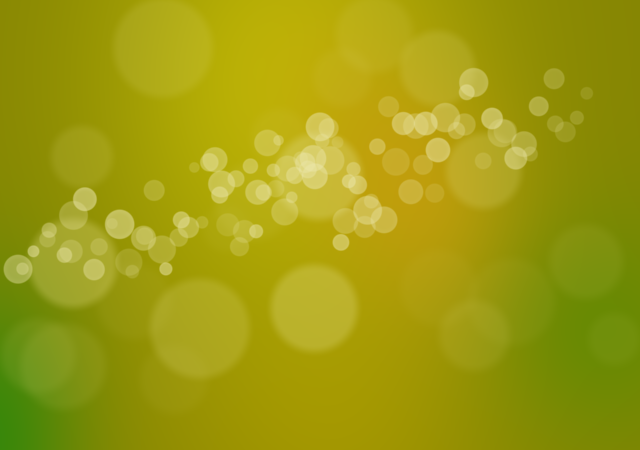
Reproduce this background procedurally as a Shadertoy shader.

```glsl
// Soft bokeh on a yellow-green backdrop: broad colour glows are mixed first,
// then large blurred discs, then a rising diagonal band of small crisp discs.
// Lengths are in canvas heights; the layout is centred on the canvas.

const float PI = 3.14159;
const vec2 LAYOUT_CENTRE = vec2(0.711, 0.5);
const int FAINT_COUNT = 14;
const int SMALL_COUNT = 92;

const vec3 OLIVE  = vec3(0.52, 0.52, 0.01);
const vec3 YELLOW = vec3(0.74, 0.71, 0.02);
const vec3 AMBER  = vec3(0.77, 0.62, 0.05);
const vec3 OCHRE  = vec3(0.63, 0.58, 0.00);
const vec3 LEAF   = vec3(0.20, 0.53, 0.04);
const vec3 MOSS   = vec3(0.40, 0.54, 0.01);
const vec3 HAZE   = vec3(0.87, 0.85, 0.48);
const vec3 CREAM  = vec3(0.92, 0.90, 0.66);

// Four random values in 0..1 from one seed.
vec4 hash4(float seed) {
    vec4 v = fract(seed * vec4(0.1031, 0.1030, 0.0973, 0.1099));
    v += dot(v, v.wzxy + 33.33);
    return fract((v.xxyz + v.yzzw) * v.zywx);
}

// Gaussian falloff with separate horizontal and vertical reach.
float glow(vec2 p, vec2 centre, vec2 reach) {
    vec2 d = (p - centre) / reach;
    return exp(-dot(d, d));
}

// Filled circle whose edge fades over the given softness.
float disc(vec2 p, vec2 centre, float radius, float softness) {
    float d = length(p - centre) - radius;
    return 1.0 - smoothstep(-softness, softness, d);
}

vec3 backdrop(vec2 p) {
    vec3 col = OLIVE;
    col = mix(col, OCHRE, glow(p, vec2(0.75, 0.08), vec2(0.38, 0.42)));
    col = mix(col, YELLOW, glow(p, vec2(0.64, 0.82), vec2(0.42, 0.55)));
    // The amber glow leans down to the right.
    vec2 leaning = p + vec2(0.35 * (p.y - 0.58), 0.0);
    col = mix(col, AMBER, 0.9 * glow(leaning, vec2(0.92, 0.58), vec2(0.24, 0.32)));
    col = mix(col, LEAF, 0.95 * glow(p, vec2(-0.03, 0.02), vec2(0.20, 0.34)));
    col = mix(col, MOSS, 0.95 * glow(p, vec2(1.34, 0.27), vec2(0.26, 0.27)));
    return col;
}

// Main out-of-focus lights that anchor the composition.
vec3 addLargeDiscs(vec3 col, vec2 p) {
    float soft = 0.014;
    col = mix(col, HAZE, 0.34 * disc(p, vec2(0.162, 0.415), 0.098, soft));
    col = mix(col, HAZE, 0.23 * disc(p, vec2(0.444, 0.270), 0.110, soft));
    col = mix(col, HAZE, 0.34 * disc(p, vec2(0.698, 0.315), 0.096, soft));
    col = mix(col, HAZE, 0.38 * disc(p, vec2(0.708, 0.608), 0.096, soft));
    col = mix(col, HAZE, 0.17 * disc(p, vec2(0.362, 0.894), 0.110, soft));
    col = mix(col, HAZE, 0.20 * disc(p, vec2(0.972, 0.848), 0.083, soft));
    col = mix(col, HAZE, 0.25 * disc(p, vec2(1.075, 0.620), 0.083, soft));
    col = mix(col, HAZE, 0.16 * disc(p, vec2(0.182, 0.651), 0.068, soft));
    return col;
}

// Barely visible blurred discs, spread evenly from left to right.
vec3 addFaintDiscs(vec3 col, vec2 p) {
    for (int i = 0; i < FAINT_COUNT; i++) {
        vec4 h = hash4(float(i) + 211.0);
        float x = 1.42 * (float(i) + h.x) / float(FAINT_COUNT);
        vec2 centre = vec2(x, mix(0.12, 0.95, h.y));
        float radius = mix(0.05, 0.10, h.z);
        col = mix(col, HAZE, mix(0.05, 0.13, h.w) * disc(p, centre, radius, 0.016));
    }
    return col;
}

// Crisp translucent discs along a rising band, densest in the middle.
vec3 addSmallDiscs(vec3 col, vec2 p, float pixel) {
    for (int i = 0; i < SMALL_COUNT; i++) {
        vec4 shape = hash4(float(i) + 17.0);
        vec4 look = hash4(float(i) + 503.0);
        float t = (float(i) + shape.x) / float(SMALL_COUNT);
        float x = mix(0.03, 1.31, t + 0.06 * sin(2.0 * PI * t));
        float spread = mix(0.10, 0.21, sin(PI * t));
        float y = 0.41 + 0.27 * x + spread * (shape.y - shape.z);
        float radius = mix(0.011, 0.033, shape.w);
        float opacity = mix(0.16, 0.56, look.x);

        // A slightly denser rim gives each disc its lens-like edge.
        float rim = smoothstep(0.6, 1.0, length(p - vec2(x, y)) / radius);
        float cover = disc(p, vec2(x, y), radius, pixel);
        col = mix(col, CREAM, cover * opacity * (0.92 + 0.12 * rim));
    }
    return col;
}

void mainImage(out vec4 fragColor, in vec2 fragCoord) {
    vec2 p = (fragCoord - 0.5 * iResolution.xy) / iResolution.y + LAYOUT_CENTRE;
    float pixel = 1.0 / iResolution.y;

    vec3 col = backdrop(p);
    col = addFaintDiscs(col, p);
    col = addLargeDiscs(col, p);
    col = addSmallDiscs(col, p, pixel);
    fragColor = vec4(col, 1.0);
}
```
